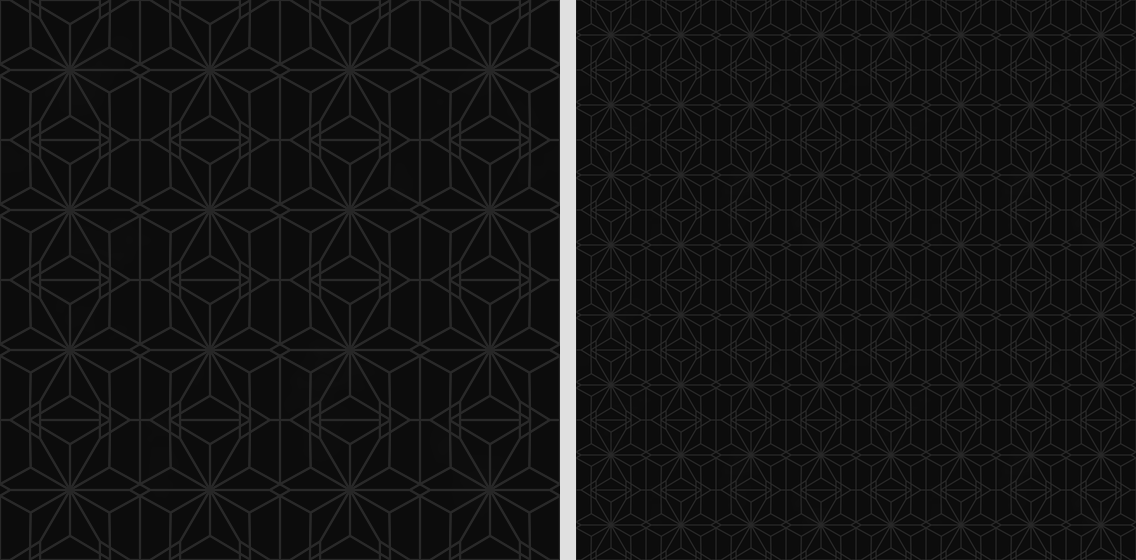
Left: one tile. Right: repeated 2 by 2.
Write a three.js fragment shader that draws this pattern.

```glsl
// Dark lattice of twelve-rayed stars, kites and small diamonds in thin grey lines.
// Each cell is mirrored into one quarter, where the lines are distances to segments;
// faint wrapping noise adds scuffs and veins to the dark ground.
varying vec2 vUv;

const float CELLS = 4.0;         // repeats across and down
const float HALF_CELL = 96.0;    // length units in half a cell
const float LINE_HALF = 1.65;    // half line width, in length units
const float SOFT = 0.75;         // edge smoothing, in length units
const float HUB_RADIUS = 6.3;    // disc at each star centre
const float SCUFF = 0.012;       // brightness of scuffs
const vec3 GROUND = vec3(0.046);
const vec3 LINE = vec3(0.16);
const vec3 HUB = vec3(0.152);

float hash(vec2 p) {
  return fract(sin(dot(p, vec2(127.1, 311.7))) * 43758.5453);
}

// Value noise that wraps after a whole number of lattice steps
float wrapNoise(vec2 uv, float period) {
  vec2 p = uv * period;
  vec2 i = floor(p);
  vec2 f = fract(p);
  f = f * f * (3.0 - 2.0 * f);
  vec2 a = mod(i, period);
  vec2 b = mod(i + 1.0, period);
  return mix(mix(hash(a), hash(vec2(b.x, a.y)), f.x),
             mix(hash(vec2(a.x, b.y)), hash(b), f.x), f.y);
}

float wrapFbm(vec2 uv, float period) {
  float sum = 0.0;
  float amp = 0.5;
  for (int i = 0; i < 4; i++) {
    sum += amp * wrapNoise(uv, period);
    period *= 2.0;
    amp *= 0.5;
  }
  return sum;
}

float segment(vec2 p, vec2 a, vec2 b) {
  vec2 ab = b - a;
  vec2 ap = p - a;
  return length(ap - ab * clamp(dot(ap, ab) / dot(ab, ab), 0.0, 1.0));
}

// Distance to the lattice inside a quarter cell, star centre at the origin
float lattice(vec2 p) {
  vec2 star = vec2(0.0);
  vec2 shoulder = vec2(54.0, 31.0);
  vec2 elbow = vec2(41.0, 70.5);
  vec2 kiteTop = vec2(0.0, 62.8);
  vec2 kiteSide = vec2(55.0, 95.5);
  vec2 diamondTop = vec2(HALF_CELL, 8.0);
  vec2 diamondSide = vec2(82.0, 0.0);
  vec2 arrowTip = vec2(82.0, HALF_CELL);
  vec2 corner = vec2(HALF_CELL);

  // rays of the star
  float d = segment(p, star, diamondSide);
  d = min(d, segment(p, star, shoulder));
  d = min(d, segment(p, star, elbow));
  d = min(d, segment(p, star, kiteTop));
  // petals and the small diamond
  d = min(d, segment(p, shoulder, diamondTop));
  d = min(d, segment(p, diamondTop, diamondSide));
  d = min(d, segment(p, shoulder, vec2(kiteSide.x, HALF_CELL)));
  // kite and overlapping arrow
  d = min(d, segment(p, kiteTop, kiteSide));
  d = min(d, segment(p, elbow, arrowTip));
  d = min(d, segment(p, elbow, vec2(elbow.x, HALF_CELL)));
  // straight bars between stars
  d = min(d, segment(p, vec2(0.0, HALF_CELL), vec2(elbow.x, HALF_CELL)));
  d = min(d, segment(p, arrowTip, corner));
  return min(d, segment(p, diamondTop, corner));
}

float cover(float d) {
  return 1.0 - smoothstep(-SOFT, SOFT, d);
}

void main() {
  vec2 p = abs(fract(vUv * CELLS) - 0.5) * 2.0 * HALF_CELL;

  // scuffed patches crossed by thin veins
  float patches = smoothstep(0.52, 0.75, wrapFbm(vUv, 7.0));
  float veins = 1.0 - smoothstep(0.0, 0.03, abs(wrapFbm(vUv, 5.0) - 0.47));
  float wear = SCUFF * patches * (0.6 + 0.4 * veins);

  vec3 color = GROUND + wear;
  color = mix(color, LINE, cover(lattice(p) - LINE_HALF));
  color = mix(color, HUB, cover(length(p) - HUB_RADIUS));
  gl_FragColor = vec4(color, 1.0);
}
```
